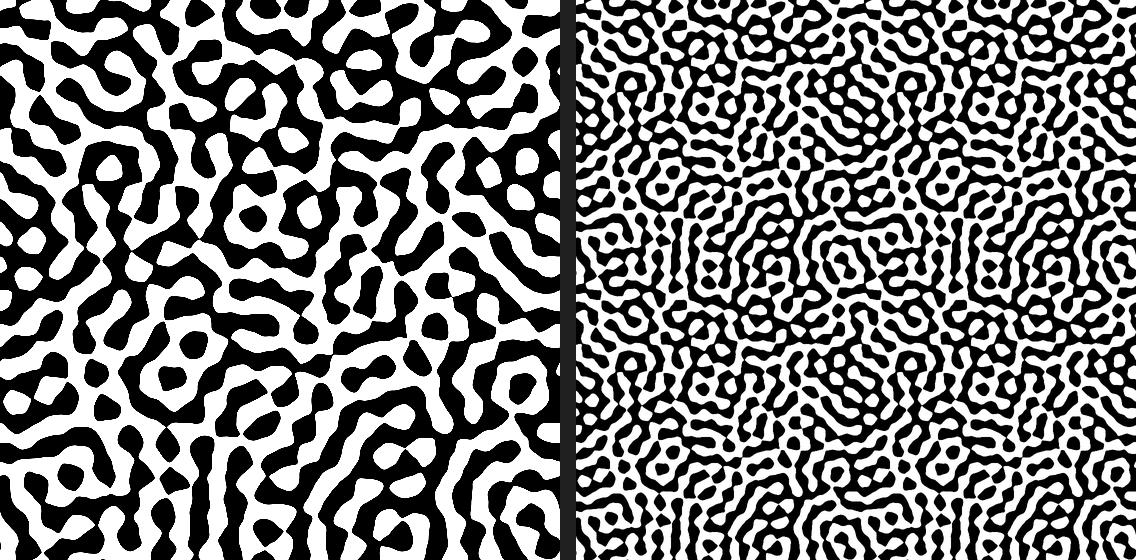
Left: one tile. Right: repeated 2 by 2.
This pattern is drawn by a Shadertoy shader. Its source:

```glsl
// Black and white labyrinth of short winding bars, rings and dots.
// Plane waves of nearly one wavelength, in all directions, are summed and cut
// at a level; whole-number wave vectors and wrapped noise make it tile.

#define WAVES 16.5        // bar pairs across the canvas
#define BAND 1.2          // spread of the wave count: larger is less regular
#define REACH 19          // largest wave count visited
#define LEVEL 0.02        // cut level: larger gives more black
#define WOBBLE 0.0055     // displacement of the edges, in canvas units
#define WOBBLE_CELLS 40   // noise cells across the canvas
#define EDGE 0.35         // width of the smoothed edge, in pixels
#define SEED 7

const float TAU = 6.2831853;
const vec3 INK = vec3(0.0);
const vec3 PAPER = vec3(1.0);

// Integer hash of a lattice point, from 0 to 1
float hash(ivec2 p, int salt) {
    uint h = uint(p.x + 512) * 1597334677u
           ^ uint(p.y + 512) * 3812015801u
           ^ uint(salt + SEED) * 2654435769u;
    h = (h ^ (h >> 16)) * 2146121005u;
    h = (h ^ (h >> 15)) * 2221713035u;
    h ^= h >> 16;
    return float(h >> 8) / 16777216.0;
}

// Contribution of one lattice corner to the gradient noise
float corner(ivec2 cell, vec2 offset, int salt) {
    ivec2 wrapped = (cell + WOBBLE_CELLS) % WOBBLE_CELLS;
    float angle = TAU * hash(wrapped, salt);
    return dot(vec2(cos(angle), sin(angle)), offset);
}

// Gradient noise that wraps on the unit square
float gradientNoise(vec2 uv, int salt) {
    vec2 p = uv * float(WOBBLE_CELLS);
    ivec2 cell = ivec2(floor(p));
    vec2 f = fract(p);
    vec2 s = f * f * f * (f * (f * 6.0 - 15.0) + 10.0);
    float low = mix(corner(cell, f, salt),
                    corner(cell + ivec2(1, 0), f - vec2(1, 0), salt), s.x);
    float high = mix(corner(cell + ivec2(0, 1), f - vec2(0, 1), salt),
                     corner(cell + ivec2(1, 1), f - vec2(1, 1), salt), s.x);
    return mix(low, high, s.y);
}

// Sum of waves in a ring of wave vectors: x is the height, yz its slope
vec3 labyrinth(vec2 uv) {
    vec3 sum = vec3(0.0);
    float power = 0.0;
    for (int i = 0; i <= REACH; i++) {
        for (int j = -REACH; j <= REACH; j++) {
            if (i == 0 && j <= 0) continue;   // opposite vectors are the same wave
            vec2 k = vec2(i, j);
            float off = (length(k) - WAVES) / BAND;
            if (abs(off) > 2.0) continue;
            float weight = exp(-off * off);
            float phase = TAU * (dot(k, uv) + hash(ivec2(i, j), 0));
            sum += weight * vec3(cos(phase), -TAU * k * sin(phase));
            power += 0.5 * weight * weight;
        }
    }
    return sum / sqrt(power);
}

void mainImage(out vec4 fragColor, in vec2 fragCoord) {
    vec2 uv = fragCoord / iResolution.xy;

    // Bend the bars a little so that their edges are uneven
    vec2 bend = vec2(gradientNoise(uv, 1), gradientNoise(uv, 2));
    vec3 field = labyrinth(uv + WOBBLE * bend);

    // Cut at the level, with a narrow smoothed edge
    float slope = length(field.yz / iResolution.xy) + 1e-4;
    float white = clamp(0.5 + (field.x - LEVEL) / (slope * EDGE), 0.0, 1.0);
    fragColor = vec4(mix(INK, PAPER, white), 1.0);
}
```
